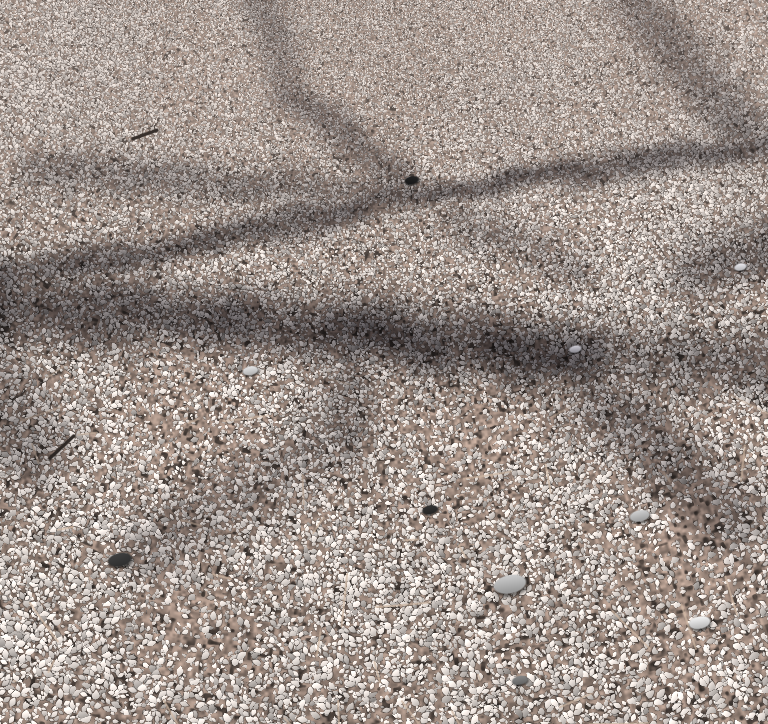
Reproduce this texture procedurally as a WebGL 2 fragment shader.

```glsl
#version 300 es
precision highp float;
// Sunlit gravel path crossed by soft branch shadows, seen at a slant.
// Log-polar cells about a vanishing point shrink the stones with distance;
// shadows are blurred segments, bare earth patches thin out the stones.

#define VANISH vec2(.5, 1.36)
#define COARSE 142.
#define FINE 225.
#define STRAW_CELLS 15.
#define EARTH vec3(.66, .575, .525)
#define CREVICE vec3(.27, .235, .215)
#define STONE vec3(1., .965, .94)
#define STRAW vec3(.8, .71, .63)
#define HAZE vec3(.72, .665, .635)
#define SHADE vec3(.41, .405, .43)

uniform vec2 u_resolution;
out vec4 fragColor;

vec3 hash3(vec2 c) {
  vec3 q = fract(c.xyx * vec3(.1031, .103, .0973));
  q += dot(q, q.yxz + 33.33);
  return fract((q.xxy + q.yzz) * q.zyx);
}

float noise(vec2 p) {
  vec2 i = floor(p), f = fract(p);
  f = f * f * (3. - 2. * f);
  return mix(mix(hash3(i).x, hash3(i + vec2(1, 0)).x, f.x),
             mix(hash3(i + vec2(0, 1)).x, hash3(i + vec2(1, 1)).x, f.x), f.y);
}

float fbm(vec2 p) {
  float sum = 0., amp = .533;
  for (int i = 0; i < 4; i++) {
    sum += amp * noise(p);
    p = p * 2.03 + 17.3;
    amp *= .5;
  }
  return sum;
}

float segment(vec2 p, vec2 a, vec2 b) {
  vec2 d = b - a;
  return length(p - a - d * clamp(dot(p - a, d) / dot(d, d), 0., 1.));
}

void limb(inout float s, vec2 p, vec4 ends, float width, float strength) {
  s = max(s, strength * exp(-pow(segment(p, ends.xy, ends.zw) / width, 2.4)));
}

float spot(vec2 p, float x, float y, float r) {
  vec2 d = (p - vec2(x, y)) / r;
  return exp(-dot(d, d));
}

// Irregular stones: x = mask, y = tone, z = contact shadow
vec3 stones(vec2 q, float aa, float cover) {
  vec2 nearest = vec2(0);
  vec3 id = vec3(0);
  float d1 = 9., d2 = 9.;
  for (int k = 0; k < 9; k++) {
    vec2 c = floor(q) + vec2(k % 3 - 1, k / 3 - 1);
    vec3 h = hash3(c);
    vec2 o = q - c - .1 - .8 * h.xy;
    float a = h.z * 6.283;
    vec2 e = abs(mat2(cos(a), sin(a), -sin(a), cos(a)) * o * vec2(.8, 1.35));
    float d = mix(length(e), .8 * (e.x + e.y), .5);
    if (d < d1) { d2 = d1; d1 = d; id = hash3(c + 71.); nearest = o; }
    else d2 = min(d2, d);
  }
  float radius = mix(.34, .7, id.y);
  float present = step(id.x, cover);
  float mask = smoothstep(-aa, aa, min(radius - d1, d2 - d1 - .05)) * present;
  float tone = mix(.58, 1., sqrt(id.z)) - dot(nearest, vec2(.1, .16));
  return vec3(mask, tone, present * (1. - smoothstep(radius, radius + .3, d1)));
}

float branchShadow(vec2 p) {
  p += .024 * (vec2(fbm(p * 18.), fbm(p * 18. + 40.)) - .5);
  float s = 0.;
  // Broad trunk
  limb(s, p, vec4(-.05, .54, .17, .537), .052, .76);
  limb(s, p, vec4(.17, .537, .43, .512), .041, .86);
  limb(s, p, vec4(.43, .512, .76, .478), .046, .96);
  limb(s, p, vec4(.76, .478, 1.05, .467), .043, .6);
  // Rising limb
  limb(s, p, vec4(0, .578, .17, .611), .024, .78);
  limb(s, p, vec4(.17, .611, .36, .65), .019, .72);
  limb(s, p, vec4(.36, .65, .54, .69), .022, .7);
  limb(s, p, vec4(.54, .69, .73, .716), .015, .76);
  limb(s, p, vec4(.73, .716, 1.05, .76), .021, .68);
  // Faint far twigs
  limb(s, p, vec4(.34, .95, .38, .82), .028, .38);
  limb(s, p, vec4(.38, .82, .53, .7), .025, .5);
  limb(s, p, vec4(.05, .72, .5, .69), .027, .42);
  limb(s, p, vec4(.82, .95, .97, .77), .036, .45);
  limb(s, p, vec4(.91, .59, 1.03, .63), .042, .58);
  limb(s, p, vec4(.6, .66, .75, .59), .03, .33);
  // Near twigs
  limb(s, p, vec4(.74, .47, .95, .27), .05, .5);
  limb(s, p, vec4(.46, .5, .45, .38), .038, .46);
  limb(s, p, vec4(.45, .38, .2, .23), .045, .36);
  limb(s, p, vec4(-.02, .46, .04, .36), .055, .48);
  return s * mix(.8, 1.1, noise(p * 30.));
}

// Larger pebbles: centre, half length, tone
const vec4 PEBBLES[10] = vec4[10](
  vec4(.833, .271, .013, .74), vec4(.664, .182, .021, .72), vec4(.677, .057, .01, .48),
  vec4(.911, .132, .014, .86), vec4(.156, .214, .015, .24), vec4(.749, .488, .008, 1.5),
  vec4(.326, .46, .01, .85), vec4(.964, .595, .008, 1.2), vec4(.56, .279, .01, .18),
  vec4(.536, .708, .009, .16));

void main() {
  float px = 1. / u_resolution.x;
  vec2 p = gl_FragCoord.xy * px, ray = (p - VANISH) * vec2(1, -1);
  float r = length(ray);
  vec2 q = vec2(atan(ray.x, ray.y), log(r)) + 4.;
  // Stone cover, thinned over bare earth
  float bare = spot(p, .24, .41, .11) + spot(p, .89, .23, .09) + spot(p, .25, .12, .08) + spot(p, .63, .4, .09);
  float dense = spot(p, .03, .15, .11) + spot(p, .55, .14, .13) + spot(p, .85, .64, .11) + spot(p, .06, .88, .11);
  float cover = clamp(.3 + .5 * fbm(p * vec2(8, 11)) - .2 * bare + .17 * dense, .2, .95);
  // Earth with dark specks, then fine and coarse gravel
  vec3 col = mix(EARTH, CREVICE, .4 * cover) * mix(.75, 1.3, noise(q * 260.));
  col *= mix(.45, 1., smoothstep(.1, .4, noise(q * 190. + 50.)));
  for (int i = 0; i < 2; i++) {
    float n = i == 0 ? FINE : COARSE;
    vec3 s = stones(q * n, clamp(.7 * n * px / r, .03, .3), cover * (i == 0 ? 1. : .75));
    col = mix(col * (1. - .38 * s.z), STONE * s.y, s.x);
  }
  col = mix(col, HAZE, .3 * smoothstep(.45, .9, p.y));
  // Scattered dry straw
  vec2 g = q * STRAW_CELLS;
  for (int k = 0; k < 9; k++) {
    vec2 c = floor(g) + vec2(k % 3 - 1, k / 3 - 1);
    vec3 h = hash3(c + 9.);
    vec2 arm = .45 * h.z * vec2(cos(h.x * 40.), sin(h.x * 40.));
    float d = segment(g, c + h.xy - arm, c + h.xy + arm) * r / STRAW_CELLS;
    col = mix(col, STRAW, .7 * step(.45, h.y) * (1. - smoothstep(.0004, .0009 + px, d)) * (1. - smoothstep(.3, .65, p.y)));
  }
  // Pebbles with shaded undersides, and two dark sticks
  for (int i = 0; i < 10; i++) {
    vec4 b = PEBBLES[i];
    vec2 o = (p - b.xy) * vec2(1, 1.75) / b.z;
    o.y -= .25 * o.x;
    float aa = 1.5 * px / b.z;
    col *= .5 + .5 * smoothstep(.8, 1.3, length(o + vec2(-.1, .35)));
    col = mix(col, vec3(b.w * (.95 + .15 * o.y)), 1. - smoothstep(1. - aa, 1. + aa, length(o)));
  }
  float stick = min(segment(p, vec2(.065, .346), vec2(.096, .375)), segment(p, vec2(.173, .762), vec2(.204, .773)));
  col = mix(col, CREVICE * .8, 1. - smoothstep(.001, .002 + px, stick));
  // Broad tint and branch shade
  col *= mix(.96, 1.06, fbm(p * 6. + 20.));
  col *= mix(vec3(1), SHADE, clamp(branchShadow(p), 0., 1.));
  fragColor = vec4(clamp(col, 0., 1.), 1);
}
```
